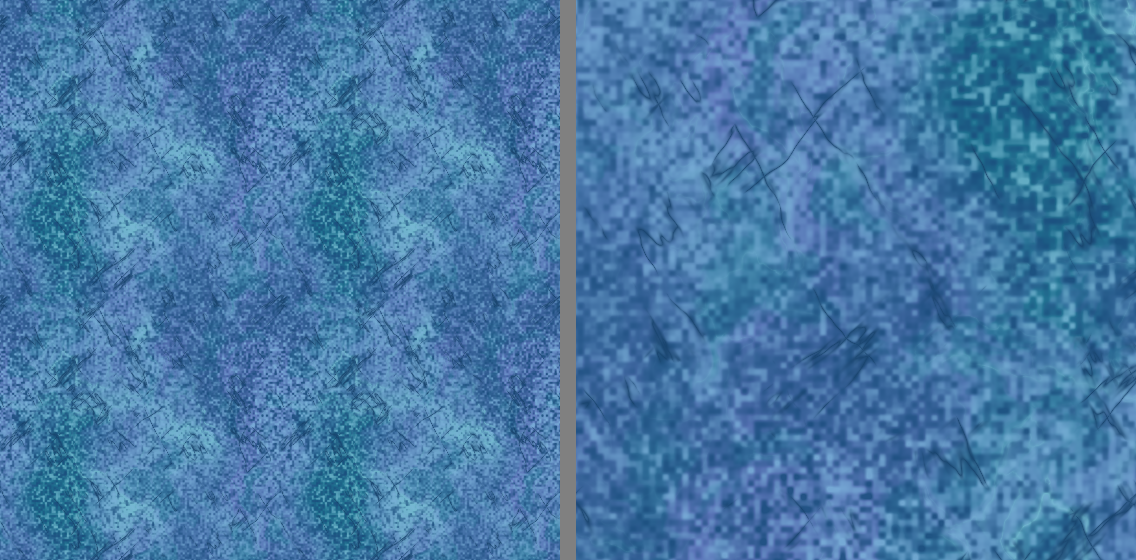
Left, the full canvas; right, a detail of the centre.
A three.js fragment shader for this texture:

```glsl
// Mottled blue and teal weathered stone, tiled two by two, with pale veins, grain and fine cracks.
#define REPEATS 2.0
#define WARP 0.16
#define GRAIN_CELLS 128.0
#define GRAIN_CALM 0.85
#define GRAIN_ROUGH 1.5
#define VEIN_WIDTH 0.03
#define CRACK_WIDTH 0.016
#define CRACK_DEPTH 0.85

varying vec2 vUv;

const vec3 BLUE = vec3(0.30, 0.47, 0.69);
const vec3 VIOLET = vec3(0.37, 0.45, 0.73);
const vec3 TEAL = vec3(0.11, 0.45, 0.56);
const vec3 PALE = vec3(0.45, 0.74, 0.81);
const vec3 SKY = vec3(0.49, 0.70, 0.86);
const vec3 DEEP = vec3(0.10, 0.30, 0.49);

float hash(vec2 p) {
  vec3 q = fract(p.xyx * 0.1031);
  q += dot(q, q.yzx + 33.33);
  return fract((q.x + q.y) * q.z);
}

// Value noise that wraps after a whole number of cells
float noise(vec2 p, vec2 cells, float seed) {
  p *= cells;
  vec2 i = floor(p);
  vec2 f = p - i;
  f = f * f * f * (f * (f * 6.0 - 15.0) + 10.0);
  vec2 a = mod(i, cells) + seed * 17.0;
  vec2 b = mod(i + 1.0, cells) + seed * 17.0;
  return mix(mix(hash(a), hash(vec2(b.x, a.y)), f.x),
             mix(hash(vec2(a.x, b.y)), hash(b), f.x), f.y);
}

float fbm(vec2 p, vec2 cells, float seed) {
  float sum = 0.0;
  float weight = 0.5;
  for (int i = 0; i < 5; i++) {
    sum += weight * noise(p, cells, seed + float(i));
    cells *= 2.0;
    weight *= 0.5;
  }
  return sum / 0.96875;
}

// Line with a sharp core along the middle level of the noise
float ridge(vec2 p, vec2 cells, float seed, float width) {
  return exp(-abs(fbm(p, cells, seed) - 0.5) / width);
}

// Soft spot that wraps around the tile
float spot(vec2 p, vec2 center, vec2 radius) {
  vec2 d = (fract(p - center + 0.5) - 0.5) / radius;
  return exp(-dot(d, d));
}

void main() {
  vec2 tile = fract(vUv * REPEATS);
  vec2 bend = vec2(fbm(tile, vec2(8.0), 1.0), fbm(tile, vec2(8.0), 7.0)) - 0.5;
  vec2 p = tile + WARP * bend;
  float cloud = fbm(p, vec2(6.0, 5.0), 13.0);
  float streak = fbm(p, vec2(14.0, 3.0), 19.0);
  float mottle = fbm(p, vec2(12.0, 10.0), 67.0);
  float patches = smoothstep(0.38, 0.62, mottle);

  // Broad stains
  float teal = spot(p, vec2(0.22, 0.25), vec2(0.10, 0.32));
  float violet = spot(p, vec2(0.87, 0.55), vec2(0.05, 0.42))
               + spot(p, vec2(0.06, 0.98), vec2(0.07, 0.20))
               + 0.5 * spot(p, vec2(0.66, 0.80), vec2(0.16, 0.18));
  float pale = spot(p, vec2(0.47, 0.20), vec2(0.09, 0.12))
             + spot(p, vec2(0.63, 0.41), vec2(0.11, 0.08))
             + 0.8 * spot(p, vec2(0.52, 0.78), vec2(0.04, 0.10))
             + 0.6 * spot(p, vec2(0.38, 0.57), vec2(0.13, 0.07));

  vec3 color = mix(BLUE, SKY, 0.45 * smoothstep(0.45, 0.70, cloud));
  color = mix(color, VIOLET, clamp((violet + 0.4) * smoothstep(0.35, 0.65, streak), 0.0, 0.8));
  color = mix(color, TEAL, clamp(teal * (0.7 + patches) + 0.5 * smoothstep(0.48, 0.3, mottle), 0.0, 0.95));
  color = mix(color, DEEP, 0.4 * smoothstep(0.5, 0.3, cloud));
  color = mix(color, PALE, clamp(pale * (0.2 + 0.75 * patches), 0.0, 0.8));

  // Pale veins, densest beside the teal stain and round the bright spots
  float veinArea = 0.3 * smoothstep(0.4, 0.6, cloud) + 0.5 * pale
                 + 0.9 * spot(p, vec2(0.32, 0.36), vec2(0.08, 0.24))
                 + 0.9 * spot(p, vec2(0.74, 0.50), vec2(0.04, 0.12))
                 + 0.5 * spot(p, vec2(0.27, 0.68), vec2(0.10, 0.12));
  float vein = max(ridge(p, vec2(6.0, 5.0), 29.0, VEIN_WIDTH),
                   0.7 * ridge(p, vec2(13.0, 11.0), 73.0, VEIN_WIDTH));
  color = mix(color, PALE, clamp(vein * (0.12 + veinArea), 0.0, 0.8));

  // Stippled grain, rougher in the speckled areas
  float rough = spot(p, vec2(0.98, 0.58), vec2(0.16, 0.20))
              + 0.6 * teal + 0.6 * spot(p, vec2(0.52, 0.78), vec2(0.05, 0.12));
  float fine = noise(tile, vec2(GRAIN_CELLS), 37.0) - 0.5;
  float coarse = noise(tile + 0.02 * bend, vec2(GRAIN_CELLS * 0.5), 41.0) - 0.5;
  float grain = (fine + 0.5 * coarse) * mix(GRAIN_CALM, GRAIN_ROUGH, clamp(rough, 0.0, 1.0));
  color = mix(color, DEEP, clamp(-1.4 * grain, 0.0, 0.85));
  color = mix(color, mix(SKY, PALE, clamp(teal, 0.0, 1.0)), clamp(1.2 * grain, 0.0, 0.8));

  // Short dark cracks, upright and slanted; whole-number shears keep the wrap
  vec2 rising = vec2(tile.x - tile.y, tile.y) + 0.03 * bend;
  vec2 leaning = vec2(2.0 * tile.x + tile.y, tile.y) + 0.04 * bend;
  float crack = max(ridge(rising, vec2(10.0, 3.0), 47.0, CRACK_WIDTH),
                    ridge(leaning, vec2(6.0, 4.0), 53.0, CRACK_WIDTH));
  float broken = smoothstep(0.48, 0.62, fbm(tile, vec2(14.0), 59.0));
  color = mix(color, DEEP * 0.85, CRACK_DEPTH * crack * broken);

  gl_FragColor = vec4(color, 1.0);
}
```
